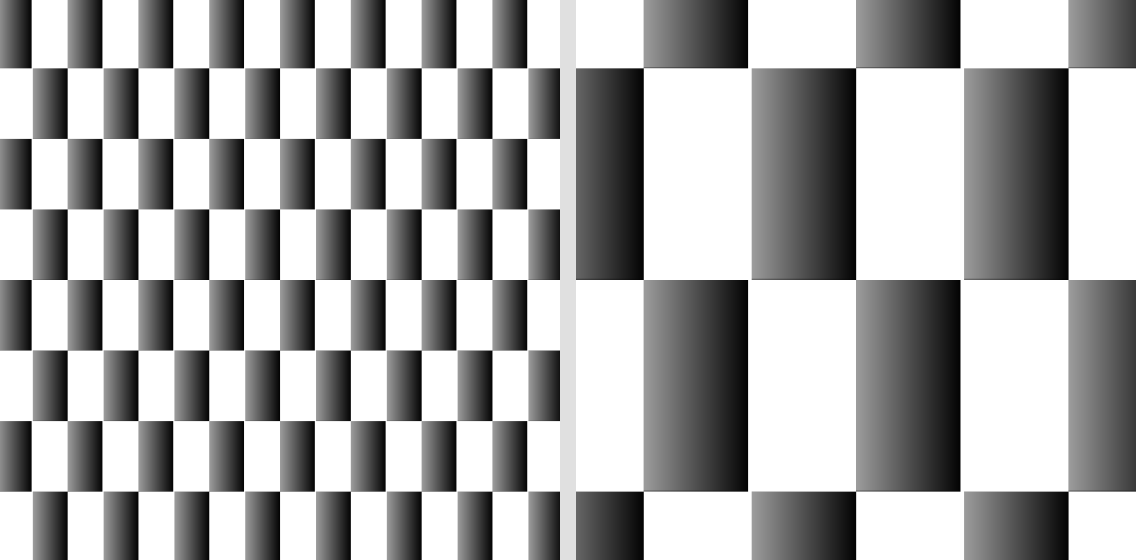
Left: the whole. Right: its middle third, enlarged.
Write a Shadertoy shader that draws this pattern.

```glsl
// Checkerboard of tall tiles: white alternating with a grey-to-black horizontal gradient.

const vec2 PERIOD = vec2(0.12643, 0.12598);  // strip spacing, row height
const float TILE_WIDTH = 0.0622;
const float SHIFT = -0.0621;                 // sideways step of alternate rows
const float EDGE_LINE = 0.0008;
const float LIGHT_TONE = 0.615;
const float DARK_TONE = 0.01;
const float PAPER = 1.0;

// Antialiased coverage from a distance that is positive inside
float coverage(float inside, float pixel) {
    return clamp(inside / pixel + 0.5, 0.0, 1.0);
}

// One row of gradient tiles on paper, the first starting at x = 0
float tileRow(float x, float edgeShade, float pixel) {
    float margin = 0.5 * (PERIOD.x - TILE_WIDTH);
    float local = mod(x + margin, PERIOD.x) - margin;
    float inside = min(local, TILE_WIDTH - local);
    float along = clamp(local / TILE_WIDTH, 0.0, 1.0);
    float tone = mix(LIGHT_TONE, DARK_TONE, along) * edgeShade;
    return mix(PAPER, tone, coverage(inside, pixel));
}

// Signed distance to the row boundaries: positive in even rows, negative in odd ones
float rowWave(float y, float rowHeight) {
    float centred = mod(y + 0.5 * rowHeight, 2.0 * rowHeight) - rowHeight;
    return 0.5 * rowHeight - abs(centred);
}

void mainImage(out vec4 fragColor, in vec2 fragCoord) {
    float pixel = 1.0 / iResolution.y;
    vec2 p = (fragCoord - 0.5 * iResolution.xy) * pixel;

    // Faint darker line along the foot of each tile
    float foot = coverage(EDGE_LINE - mod(p.y, PERIOD.y), pixel);
    float edgeShade = 1.0 - 0.3 * foot;

    // Alternate the two staggered rows
    float oddRow = tileRow(p.x, edgeShade, pixel);
    float evenRow = tileRow(p.x - SHIFT, edgeShade, pixel);
    float tone = mix(oddRow, evenRow, coverage(rowWave(p.y, PERIOD.y), pixel));

    fragColor = vec4(vec3(tone), 1.0);
}
```
